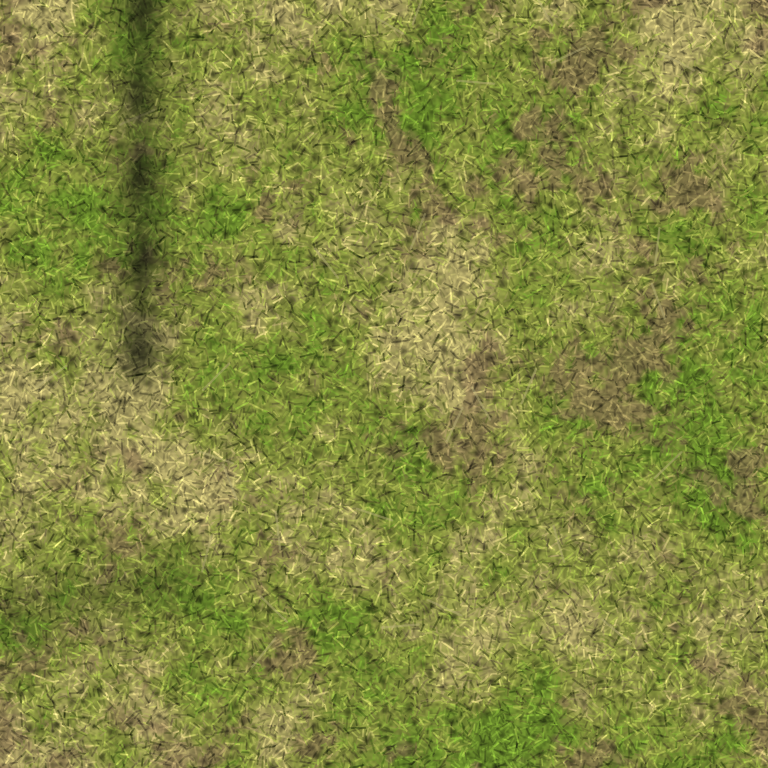
Give the GLSL for this texture, as a WebGL 2 fragment shader.

```glsl
#version 300 es
precision highp float;
// Short, worn lawn seen from above, with a soft row of shadows at the left.
// Layered noise sets lush, straw and soil patches; cells of randomly turned
// strokes add blades and stalks; Gaussian falloffs darken the shaded ground.

uniform vec2 u_resolution;
out vec4 fragColor;

// Colours
const vec3 LUSH   = vec3(0.40, 0.52, 0.165);
const vec3 MEADOW = vec3(0.51, 0.55, 0.235);
const vec3 STRAW  = vec3(0.67, 0.63, 0.39);
const vec3 SOIL   = vec3(0.50, 0.43, 0.295);
const vec3 STALK  = vec3(0.72, 0.69, 0.47);
const vec3 SHADOW_TINT = vec3(0.13, 0.14, 0.08);

// Feature sizes, in repeats per canvas height
const float PATCH_SCALE = 5.5;
const float SOIL_SCALE  = 8.0;
const float FINE_BLADES = 150.0;
const float LONG_BLADES = 82.0;
const float STALKS      = 15.0;
const float GRAIN_SCALE = 230.0;
const float GAP_SCALE   = 62.0;

// Strengths
const float PATCH_CONTRAST = 1.8;
const float BLADE_CONTRAST = 0.30;
const float GRAIN_CONTRAST = 0.36;
const float BLADE_DRYNESS  = 0.20;
const float GAP_DARKNESS   = 0.38;

// Shadow row
const float ROW_X       = 0.183;
const float ROW_BOTTOM  = 0.545;
const float ROW_SPACING = 0.111;
const int   ROW_COUNT   = 5;

float hash(vec2 p) {
    vec3 q = fract(p.xyx * 0.1031);
    q += dot(q, q.yzx + 33.33);
    return fract((q.x + q.y) * q.z);
}

vec2 hash2(vec2 p) {
    return vec2(hash(p + 17.3), hash(p + 71.9));
}

float valueNoise(vec2 p) {
    vec2 cell = floor(p), f = fract(p);
    f = f * f * (3.0 - 2.0 * f);
    float low  = mix(hash(cell), hash(cell + vec2(1, 0)), f.x);
    float high = mix(hash(cell + vec2(0, 1)), hash(cell + vec2(1, 1)), f.x);
    return mix(low, high, f.y);
}

// Turned octaves with slow falloff, normalised to 0..1
float patchNoise(vec2 p) {
    float sum = 0.0, weight = 1.0, total = 0.0;
    for (int i = 0; i < 4; i++) {
        sum += weight * valueNoise(p + 40.0);
        total += weight;
        weight *= 0.84;
        p = mat2(1.76, 1.26, -1.26, 1.76) * p;
    }
    return sum / total;
}

// Cellular strokes: x = light (-1..1), y = dryness (-1..1), z = coverage
vec3 blades(vec2 uv, float scale, vec2 halfSize, float density) {
    vec2 p = uv * scale, home = floor(p);
    float soft = 0.7 * scale / u_resolution.y;
    vec3 result = vec3(0.0);
    for (int y = -1; y <= 1; y++)
    for (int x = -1; x <= 1; x++) {
        vec2 cell = home + vec2(x, y);
        vec2 rnd = hash2(cell + scale);
        if (hash(cell + 5.7) > density) continue;
        float angle = 6.2832 * hash(cell + 31.1);
        vec2 along = vec2(cos(angle), sin(angle));
        vec2 d = p - cell - rnd;
        d -= along * clamp(dot(d, along), -halfSize.x, halfSize.x);
        float cover = 1.0 - smoothstep(halfSize.y - soft, halfSize.y + soft, length(d));
        vec2 tone = 2.0 * hash2(cell + 113.0) - 1.0;
        result = mix(result, vec3(tone, 1.0), cover);
    }
    return result;
}

// Sparse dark hollows between the tufts
float gaps(vec2 uv) {
    vec2 p = uv * GAP_SCALE, home = floor(p);
    float dark = 0.0;
    for (int y = -1; y <= 1; y++)
    for (int x = -1; x <= 1; x++) {
        vec2 cell = home + vec2(x, y);
        float reach = 0.25 + 0.35 * hash(cell + 9.0);
        float near = 1.0 - smoothstep(0.0, reach, length(p - cell - hash2(cell)));
        dark = max(dark, near * step(0.72, hash(cell + 53.0)));
    }
    return dark;
}

float falloff(vec2 d, vec2 size) {
    d /= size;
    return exp(-0.5 * dot(d, d));
}

float shade(vec2 uv) {
    vec2 p = uv + 0.014 * (vec2(valueNoise(uv * 24.0), valueNoise(uv * 24.0 + 80.0)) - 0.5);
    float halo = falloff(vec2(p.x - ROW_X, 0.0), vec2(0.027, 1.0));
    float light = 1.0 - 0.36 * halo * smoothstep(0.44, 0.56, p.y);
    for (int i = 0; i < ROW_COUNT; i++) {
        vec2 centre = vec2(ROW_X, ROW_BOTTOM + ROW_SPACING * float(i));
        light *= 1.0 - 0.62 * falloff(p - centre, vec2(0.012, 0.025));
    }
    float bank = falloff(vec2(0.0, p.y - 0.20 - 0.2 * p.x), vec2(1.0, 0.032));
    light *= 1.0 - 0.24 * bank * (1.0 - smoothstep(0.20, 0.31, p.x));
    return light;
}

void main() {
    vec2 uv = gl_FragCoord.xy / u_resolution.y;

    // Blades and grain
    vec3 fine = blades(uv, FINE_BLADES, vec2(0.65, 0.17), 1.0);
    vec3 tall = blades(uv, LONG_BLADES, vec2(0.72, 0.10), 0.85);
    float grain = valueNoise(uv * GRAIN_SCALE) - 0.5;

    // Ground cover
    float dry = 0.5 + PATCH_CONTRAST * (patchNoise(uv * PATCH_SCALE) - 0.5);
    dry += BLADE_DRYNESS * (fine.y + tall.y);
    vec3 color = mix(LUSH, MEADOW, smoothstep(0.1, 0.55, dry));
    color = mix(color, STRAW, smoothstep(0.48, 1.0, dry));
    float bare = patchNoise(uv * SOIL_SCALE + 19.0) + 0.04 * fine.y;
    color = mix(color, SOIL, 0.75 * smoothstep(0.54, 0.70, bare));

    // Light and dark detail
    float light = BLADE_CONTRAST * (fine.x + tall.x) + GRAIN_CONTRAST * grain;
    color *= 1.0 + light;
    color *= 1.0 - GAP_DARKNESS * gaps(uv);
    float stalk = blades(uv, STALKS, vec2(0.36, 0.022), 0.14).z;
    color = mix(color, STALK, 0.5 * stalk);

    // Soft shadows
    color = mix(SHADOW_TINT * (1.0 + light), color, shade(uv));
    fragColor = vec4(clamp(color, 0.0, 1.0), 1.0);
}
```
